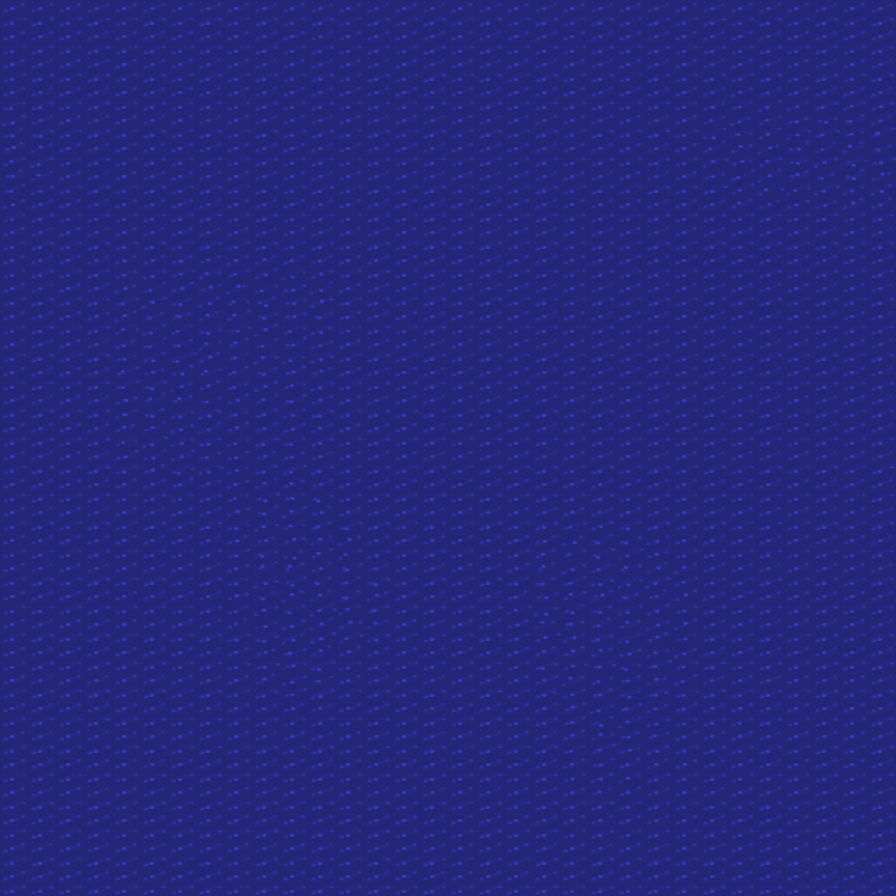
Give the GLSL for this texture, as a WebGL 1 fragment shader.

```glsl
precision highp float;

uniform vec2 u_resolution;

float hash(vec2 p) {
    return fract(sin(dot(p, vec2(127.1, 311.7))) * 43758.5453);
}

// Value noise on a lattice that wraps after the given period
float wrappedNoise(vec2 p, float period) {
    vec2 i = floor(p);
    vec2 f = fract(p);
    f = f * f * (3.0 - 2.0 * f);
    float a = hash(mod(i, period));
    float b = hash(mod(i + vec2(1.0, 0.0), period));
    float c = hash(mod(i + vec2(0.0, 1.0), period));
    float d = hash(mod(i + vec2(1.0, 1.0), period));
    return mix(mix(a, b, f.x), mix(c, d, f.x), f.y);
}

void main() {
    vec2 uv = gl_FragCoord.xy / u_resolution;
    vec2 thread = uv * 512.0;
    vec2 cell = floor(uv * vec2(32.0, 64.0));
    float worn = smoothstep(0.62, 0.8, wrappedNoise(uv * 6.0, 6.0));

    float streak = 0.0;
    float stitch = 0.0;

    // Two broken ribs in each of the 32 by 32 repeats
    for (int j = -1; j <= 1; j++) {
        for (int i = -1; i <= 1; i++) {
            vec2 id = cell + vec2(float(i), float(j));
            vec2 wrapped = mod(id, vec2(32.0, 64.0));
            float odd = mod(id.y, 2.0);
            float accent = mod(id.x + id.y, 2.0);
            vec2 d = thread - (id + 0.5) * vec2(16.0, 8.0);
            d.y += odd;

            float rib = 1.0 - smoothstep(0.5, 1.9, abs(d.y - 0.38 * d.x));
            rib *= 1.0 - smoothstep(5.0, 8.0, abs(d.x));
            streak = max(streak, rib);

            // One bright stitch and two fainter ones on each rib
            for (int k = 0; k < 3; k++) {
                float n = float(k);
                vec2 seed = vec2(n + 3.0, odd + 5.0);
                float x = (n - 1.0) * 4.8 + (hash(seed) - 0.5) * 2.5;
                vec2 spot = vec2(x, 0.38 * x + (hash(seed + 9.0) - 0.5) * 2.6);
                float wear = hash(wrapped + n * 37.0);
                spot += worn * (vec2(wear, hash(wrapped + n * 53.0)) - 0.5) * 3.0;

                float strength = k == 1 ? 0.85 + 0.2 * accent : 0.38 + 0.15 * accent;
                strength *= 0.92 + 0.16 * wear;
                float dist = length((d - spot) * vec2(0.7, 1.0));
                stitch = max(stitch, strength * (1.0 - smoothstep(0.45, 1.3, dist)));
            }
        }
    }

    vec3 ground = vec3(0.14, 0.145, 0.465);
    vec3 rib = vec3(0.16, 0.16, 0.53);
    vec3 yarn = vec3(0.18, 0.19, 0.61);
    vec3 glint = vec3(0.215, 0.225, 0.71);

    // Fine mottling in the cloth
    float grain = wrappedNoise(uv * 256.0, 256.0);
    vec3 color = ground * (0.985 + 0.03 * grain);
    color = mix(color, rib, streak * (0.25 + 0.6 * grain));
    color = mix(color, yarn, smoothstep(0.05, 0.45, stitch));
    color = mix(color, glint, smoothstep(0.45, 0.85, stitch));

    gl_FragColor = vec4(color, 1.0);
}
```
